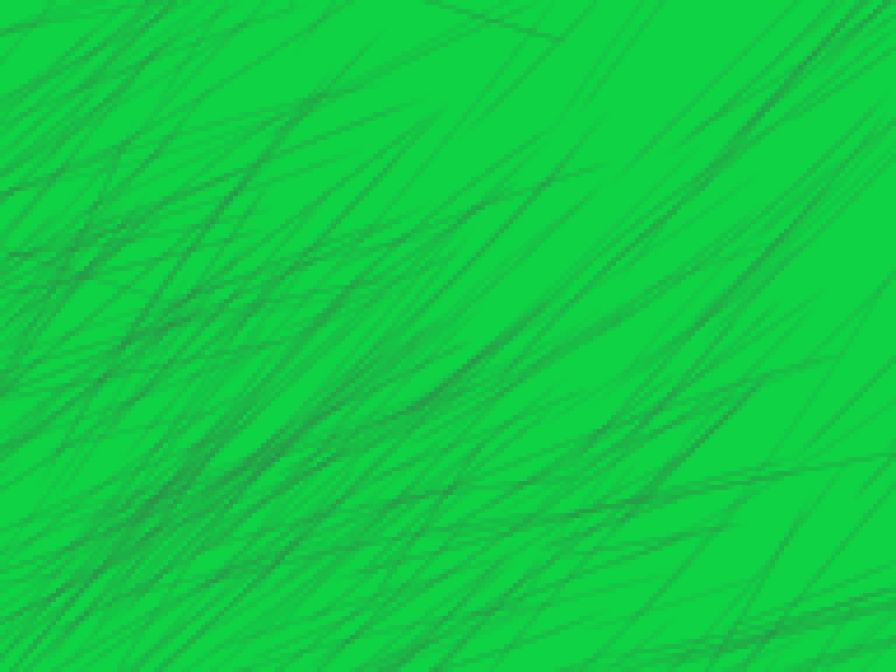
Reproduce this texture procedurally as a Shadertoy shader.

```glsl
// Draws fine, slanted, translucent strokes on bright green, set on a coarse grid.

vec4 hash4(float n) {
    return fract(sin(n * vec4(12.9898, 78.233, 39.425, 57.113) + 1.7) * 43758.55);
}

// Coverage of one bowed, tapering stroke; q is the point relative to its centre.
float stroke(vec2 q, float angle, float halfLength, float bend, float cell) {
    vec2 along = vec2(cos(angle), sin(angle));
    float u = dot(q, along);
    float v = dot(q, vec2(-along.y, along.x)) - bend * u * u;
    float line = 1.0 - smoothstep(0.25, 0.95, abs(v) / cell);
    float taper = 1.0 - smoothstep(0.75, 1.0, abs(u) / halfLength);
    return line * taper;
}

void mainImage(out vec4 fragColor, in vec2 fragCoord) {
    // Snap to square cells, 144 to the canvas height
    float cell = 1.0 / 144.0;
    vec2 p = (floor(fragCoord / iResolution.y / cell) + 0.5) * cell;
    float aspect = iResolution.x / iResolution.y;

    vec3 green = vec3(0.055, 0.83, 0.27);
    vec3 pencil = vec3(0.215, 0.46, 0.295);
    float bare = 1.0;

    // Loose bundles of nearly parallel strokes
    for (int g = 0; g < 48; g++) {
        vec4 bundle = hash4(float(g) + 3.0);
        vec2 centre = (bundle.xy * 1.2 - 0.1) * vec2(aspect, 1.0);
        float slant = bundle.z < 0.24 ? 0.32 : mix(0.58, 0.92, bundle.w);

        for (int s = 0; s < 6; s++) {
            float id = float(g * 6 + s);
            vec4 place = hash4(id + 101.0);
            vec4 form = hash4(id + 607.0);
            vec2 offset = (place.xy - 0.5) * vec2(0.55, 0.42);
            float angle = slant + (place.z - 0.5) * 0.3;
            // A few stray strokes fall the other way
            if (form.w > 0.985) angle = -0.3;
            float ink = stroke(p - centre - offset, angle, mix(0.12, 0.46, place.w),
                               (form.x - 0.5) * 0.5, cell);
            bare *= 1.0 - ink * mix(0.12, 0.27, form.y);
        }
    }

    fragColor = vec4(mix(pencil, green, bare), 1.0);
}
```
